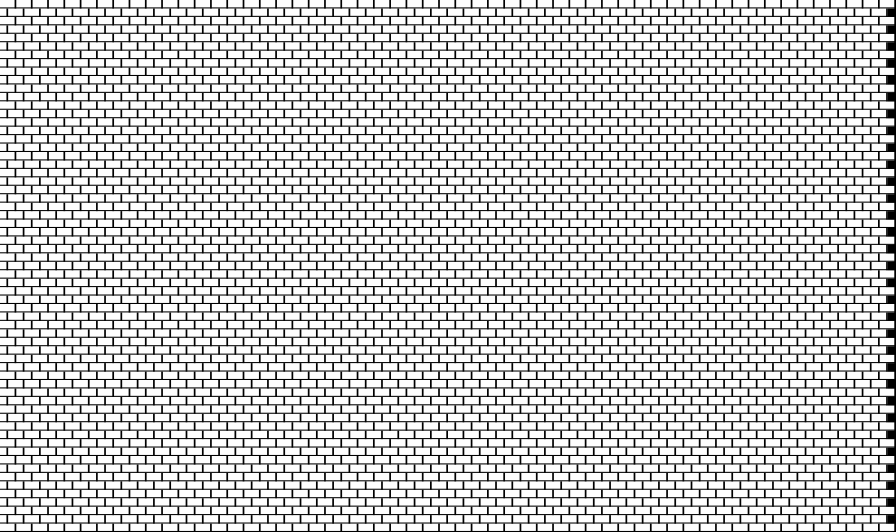
Reproduce this pattern procedurally as a WebGL 1 fragment shader.

```glsl
precision highp float;

uniform vec2 u_resolution;

const vec2 BRICK_COUNT = vec2(55.0, 63.0);
const vec2 JOINT_SHARE = vec2(0.105, 0.125); // joint width as a share of one brick
const vec3 BRICK_COLOR = vec3(0.995);
const vec3 JOINT_COLOR = vec3(0.0);

// Integral of a unit-period stripe that fills the last part of each period
float stripeIntegral(float x, float share) {
  return floor(x) * share + max(fract(x) - (1.0 - share), 0.0);
}

// Box-filtered stripe: the part of a pixel that the stripe covers
float stripeCoverage(float x, float share, float pixel) {
  float a = stripeIntegral(x - 0.5 * pixel, share);
  float b = stripeIntegral(x + 0.5 * pixel, share);
  return clamp((b - a) / pixel, 0.0, 1.0);
}

// Box-filtered step, filled beyond the edge
float edgeCoverage(float x, float edge, float pixel) {
  return clamp((x - edge) / pixel + 0.5, 0.0, 1.0);
}

// Running bond with joints at the right and bottom of each brick
float jointMask(vec2 p, vec2 pixel, vec2 share, float columns) {
  float bed = stripeCoverage(p.y, share.y, pixel.y);
  float shifted = stripeCoverage(0.5 * p.y, 0.5, 0.5 * pixel.y);

  float straightHead = stripeCoverage(p.x, share.x, pixel.x);
  float shiftedHead = stripeCoverage(p.x + 0.5, share.x, pixel.x);

  // Shifted courses end half a brick early, leaving a solid gap
  float gap = edgeCoverage(p.x, columns - 0.5, pixel.x);
  float head = mix(straightHead, max(shiftedHead, gap), shifted);

  return 1.0 - (1.0 - bed) * (1.0 - head);
}

void main() {
  vec2 uv = gl_FragCoord.xy / u_resolution;

  // Brick units, with courses counted from the top
  vec2 p = vec2(uv.x, 1.0 - uv.y) * BRICK_COUNT;
  vec2 pixel = BRICK_COUNT / u_resolution;

  float joint = jointMask(p, pixel, JOINT_SHARE, BRICK_COUNT.x);
  gl_FragColor = vec4(mix(BRICK_COLOR, JOINT_COLOR, joint), 1.0);
}
```
